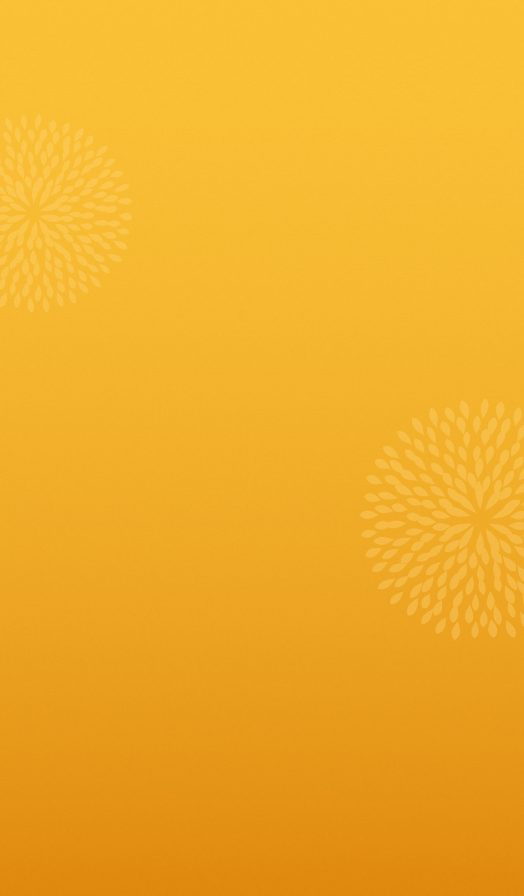
Give the GLSL for this background, as a Shadertoy shader.

```glsl
// A warm amber vertical gradient with two pale, dahlia-like petal bursts.
// Each burst is a loop over interleaved rings; a ring repeats one pointed
// petal by angle, with hashed jitter. A faint grain covers everything.

#define TOP_COLOR vec3(0.979, 0.756, 0.214)
#define COLOR_DROP vec3(0.105, 0.220, 0.160)
#define PETAL_TINT vec3(1.0, 0.85, 0.50)
#define PETAL_OPACITY 0.34
#define BURST_LEFT vec3(0.065, 0.762, 0.109)
#define BURST_RIGHT vec3(0.915, 0.419, 0.134)
#define RINGS 7
#define RING_STEP 0.122
#define PETAL_LENGTH 0.158
#define PETAL_WIDTH 0.036
#define GRAIN 0.008

const float TAU = 6.2831853;

float hash(vec2 p) {
    return fract(sin(dot(p, vec2(127.1, 311.7))) * 43758.5453);
}

// Signed field of a spindle along x, fullest slightly beyond its middle.
float petalField(vec2 p, float len, float halfWidth) {
    float t = clamp(p.x / len + 0.5, 0.0, 1.0);
    float profile = 3.8 * pow(t, 1.2) * pow(1.0 - t, 0.8);
    return max(abs(p.y) - halfWidth * profile, abs(p.x) - 0.5 * len);
}

// Coverage of a burst of unit radius; px is the size of a pixel in its units.
float burst(vec2 p, float px, float seed) {
    float r = length(p);
    if (r > 1.1) return 0.0;
    float angle = atan(p.y, p.x) + 0.5 * TAU;
    float cover = 0.0;
    for (int i = 0; i < RINGS; i++) {
        // Pairs of rings share a count; the second sits in the gaps of the first.
        float ring = float(i);
        float pair = floor(0.5 * (ring + 1.0));
        float count = 10.0 + 10.0 * pair;
        float stagger = 0.5 * mod(ring + pair, 2.0) + 0.25 * step(2.5, ring);
        stagger = i == 0 ? 0.0 : i < 3 ? 0.5 * (ring - 1.0) : stagger;
        float turn = angle / TAU * count + stagger;
        vec2 id = vec2(mod(floor(turn), count), ring + seed);

        // Jitter each petal's direction, distance, size and tilt.
        float side = fract(turn) - 0.5 - 0.2 * (hash(id) - 0.5);
        float offset = side * TAU / count;
        float middle = 0.19 + RING_STEP * ring + 0.04 * (hash(id + 7.3) - 0.5);
        float len = i == 0 ? 0.23 : PETAL_LENGTH;
        len *= mix(0.85, 1.1, hash(id + 3.1));
        float halfWidth = PETAL_WIDTH * mix(0.8, 1.05, hash(id + 9.4));
        vec2 q = vec2(r * cos(offset) - middle, r * sin(offset));
        q.y += q.x * 0.3 * (hash(id + 5.7) - 0.5);

        float d = petalField(q, len, halfWidth);
        cover = max(cover, 1.0 - smoothstep(-0.65 * px, 0.65 * px, d));
    }
    return cover;
}

// Placement: xy is the centre as a share of the canvas, z the radius in heights.
float placedBurst(vec2 uv, vec3 place, float seed) {
    vec2 p = (uv - place.xy) * vec2(iResolution.x / iResolution.y, 1.0);
    return burst(p / place.z, 1.0 / (iResolution.y * place.z), seed);
}

void mainImage(out vec4 fragColor, in vec2 fragCoord) {
    vec2 uv = fragCoord / iResolution.xy;

    // Background darkens faster toward the bottom.
    float depth = 1.0 - uv.y;
    vec3 color = TOP_COLOR - COLOR_DROP * depth * (0.2 + 0.8 * depth);

    // Translucent petal bursts.
    float petals = max(placedBurst(uv, BURST_LEFT, 1.0),
                       placedBurst(uv, BURST_RIGHT, 20.0));
    color = mix(color, PETAL_TINT, PETAL_OPACITY * petals);

    // Fine grain on a grid tied to the canvas.
    color += GRAIN * (hash(floor(uv * vec2(300.0, 512.0))) - 0.5);
    fragColor = vec4(color, 1.0);
}
```
